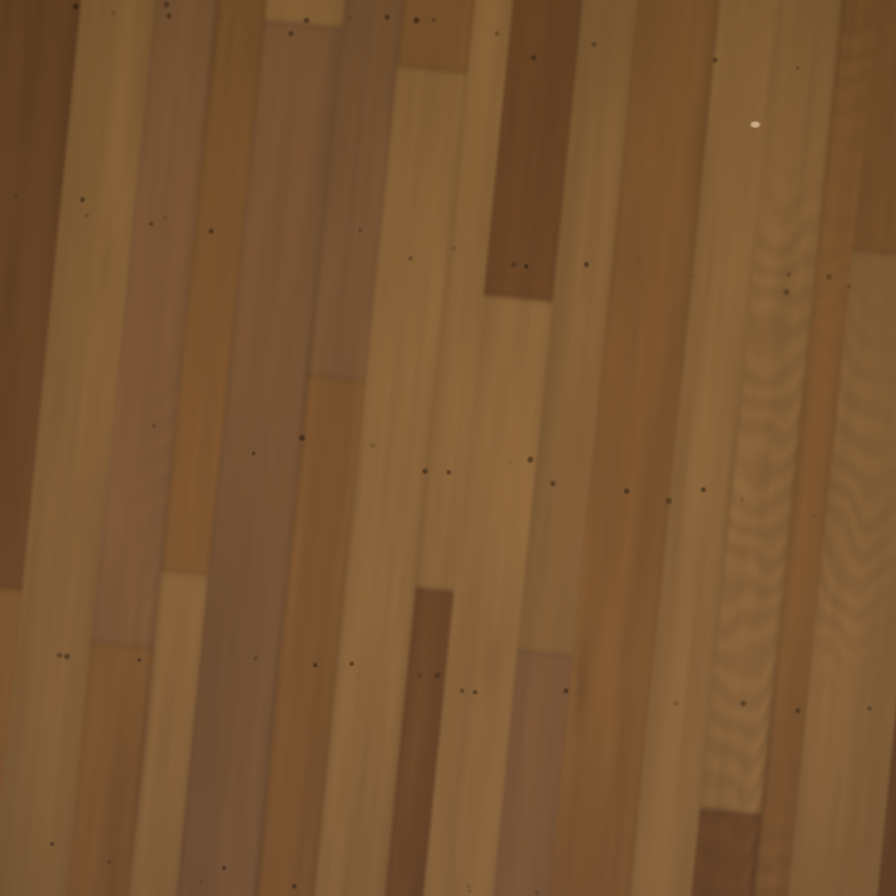
Give the GLSL for this texture, as a three.js fragment shader.

```glsl
// Worn hardwood floor: narrow slanted boards with soft seams, grain and nail holes
varying vec2 vUv;

const float BOARDS = 14.5;

float hash(vec2 p) {
  return fract(sin(dot(p, vec2(127.1, 311.7))) * 43758.5453);
}

float noise(vec2 p) {
  vec2 i = floor(p), f = fract(p);
  f = f * f * (3.0 - 2.0 * f);
  return mix(mix(hash(i), hash(i + vec2(1.0, 0.0)), f.x),
             mix(hash(i + vec2(0.0, 1.0)), hash(i + vec2(1.0, 1.0)), f.x), f.y);
}

// Wood tone of one plank; the golden ratio spreads the tones evenly
vec3 plankTone(float id, float part) {
  float t = fract(id * 0.618 + part * 0.37);
  vec3 tan_ = vec3(0.52, 0.377, 0.222);
  vec3 brown = vec3(0.472, 0.322, 0.18);
  vec3 dark = vec3(0.408, 0.268, 0.152);
  vec3 rosy = vec3(0.468, 0.328, 0.208);
  vec3 tone = t < 0.34 ? tan_ : t < 0.63 ? brown : t < 0.84 ? dark : rosy;
  return tone * (0.975 + 0.05 * hash(vec2(id, part + 7.0)));
}

// One row of planks laid end to end, with its own grain
vec3 board(float id, vec2 p) {
  float along = p.y / 1.25 + hash(vec2(id, 3.0));
  float joint = floor(along + 0.5);
  float d = along - joint;
  vec3 col = mix(plankTone(id, joint - 1.0), plankTone(id, joint), smoothstep(-0.004, 0.004, d));
  col *= 1.0 - 0.05 * exp(-pow(d / 0.004, 2.0));

  // Long streaks, fine fibres and broad stains
  vec2 g = p + id * vec2(3.7, 1.9);
  col *= 1.0 + 0.09 * (noise(g * vec2(45.0, 2.0)) - 0.5);
  col *= 1.0 + 0.05 * (noise(g * vec2(130.0, 9.0)) - 0.5);
  col *= 1.0 + 0.06 * (noise(g * vec2(12.0, 5.0)) - 0.5);

  // Arched figure on some boards
  float across = p.x * BOARDS - id - 0.5;
  float arch = p.y - 0.07 * across * across + 0.04 * across * (hash(vec2(id, 5.0)) - 0.5);
  float figure = sin(170.0 * arch + 7.0 * noise(g * vec2(40.0, 14.0)));
  float patchy = smoothstep(0.4, 0.8, noise(g * vec2(8.0, 2.5)));
  float figured = step(0.5, hash(vec2(id, 9.0)));
  return col * (1.0 + 0.03 * figure * patchy * figured);
}

// Small dark nail holes in rows square to the boards
float nailHoles(vec2 p) {
  float holes = 0.0;
  vec2 grid = vec2(p.x * BOARDS, (p.y - 0.53) / 0.24 + 0.5);
  vec2 cell = floor(grid);
  for (int n = 0; n < 2; n++) {
    vec2 seed = cell + float(n) * 37.3;
    vec2 center = vec2(0.12 + 0.76 * hash(seed), 0.5 + 0.14 * (hash(seed + 1.7) - 0.5));
    float r = length((fract(grid) - center) * vec2(1.0 / BOARDS, 0.24));
    float size = mix(0.003, 0.0055, hash(seed + 4.1));
    float strength = smoothstep(0.4, 1.0, hash(seed + 8.3));
    holes = max(holes, strength * (1.0 - smoothstep(size * 0.2, size, r)));
  }
  return holes;
}

// A few long dark marks running with the grain
float knots(vec2 p) {
  float marks = 0.0;
  for (int n = 0; n < 5; n++) {
    vec2 seed = vec2(float(n), 21.0);
    vec2 center = vec2(hash(seed), hash(seed + 2.3));
    vec2 d = (p - center) / vec2(0.007, 0.03 + 0.03 * hash(seed + 5.0));
    d.x += 0.6 * (noise(p * 50.0) - 0.5);
    marks += exp(-dot(d, d)) * (0.4 + 0.6 * hash(seed + 6.0));
  }
  return marks;
}

void main() {
  // Frame turned to follow the boards
  vec2 p = vec2(vUv.x - 0.1 * vUv.y, vUv.y + 0.1 * vUv.x);

  // Nearest seam between two boards of uneven width
  float q = p.x * BOARDS;
  float seam = floor(q + 0.5);
  float d = q - seam - 0.55 * (hash(vec2(seam, 1.0)) - 0.5);
  vec3 col = mix(board(seam - 1.0, p), board(seam, p), smoothstep(-0.05, 0.05, d));
  float wear = 0.4 + 0.6 * noise(vec2(seam * 5.0, p.y * 5.0));
  col *= 1.0 - 0.13 * hash(vec2(seam, 2.0)) * wear * exp(-pow(d / 0.07, 2.0));

  col *= 1.0 - 0.13 * knots(p);
  col *= 1.0 - 0.4 * nailHoles(p);

  // Light: warmer above, paler and greyer below, dimmer at the sides
  col += vec3(0.0, 0.004, 0.022) * (0.5 - vUv.y);
  col *= 1.02 - 0.22 * dot(vUv - vec2(0.45, 0.4), vUv - vec2(0.45, 0.4));

  // One pale chip
  float chip = length((vUv - vec2(0.843, 0.861)) * vec2(0.8, 1.2));
  col = mix(col, vec3(0.8, 0.68, 0.55), 1.0 - smoothstep(0.002, 0.006, chip));

  gl_FragColor = vec4(col, 1.0);
}
```
